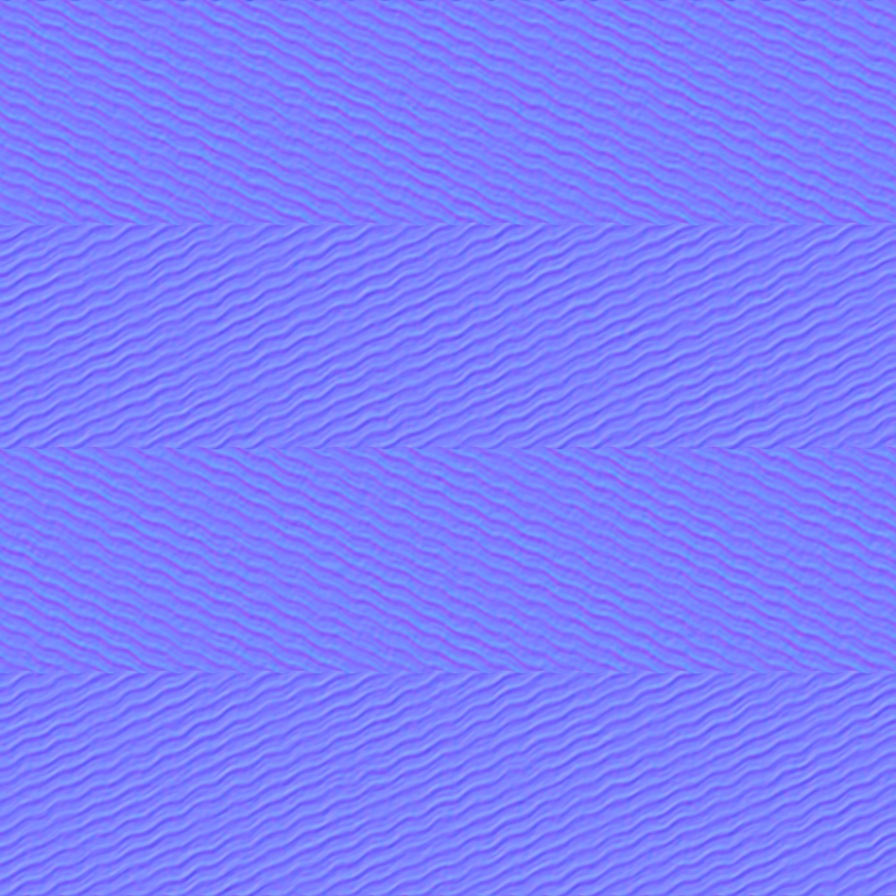
A WebGL 2 fragment shader for this texture map:

```glsl
#version 300 es
precision highp float;
// Normal map of a herringbone twill: four bands of slanted, slightly fuzzy threads.

#define BANDS 4.0            // bands down the canvas, even so that it tiles
#define THREADS_ACROSS 26.0  // threads crossed along one row
#define THREADS_PER_BAND 14.0
#define RELIEF 0.00047       // overall slope strength
#define WOBBLE 0.06          // waviness, in thread widths
#define FIBRE 0.55           // streaks that follow the threads
#define GRAIN 0.68           // small scattered lumps
#define GRAIN_CELLS 124.0
#define SEAM_JITTER 0.006    // raggedness of the seams, in band heights
#define STEP 0.0009          // sampling distance for slopes
#define FLAT_TINT vec2(0.490, 0.494)

const float TAU = 6.2831853;

uniform vec2 u_resolution;
out vec4 fragColor;

vec3 hash3(vec2 cell, float seed) {
    vec3 q = fract(vec3(cell.xyx + seed * 17.3) * vec3(0.1031, 0.1030, 0.0973));
    q += dot(q, q.yxz + 33.33);
    return fract((q.xxy + q.yzz) * q.zyx);
}

// Repeating cellular noise: a soft lump or dent of random strength per cell.
float lumps(vec2 p, vec2 period, float seed) {
    vec2 home = floor(p);
    float sum = 0.0;
    for (int j = -1; j <= 1; j++) {
        for (int i = -1; i <= 1; i++) {
            vec2 cell = home + vec2(i, j);
            vec3 rnd = hash3(mod(cell, period), seed);
            vec2 d = p - cell - 0.2 - 0.6 * rnd.xy;
            float falloff = max(0.0, 1.0 - dot(d, d) * 1.6);
            sum += (2.0 * rnd.z - 1.0) * falloff * falloff * falloff;
        }
    }
    return sum;
}

// Layered sines bend the threads without breaking the tiling.
float wobble(vec2 p) {
    return sin(TAU * (3.0 * p.x + 2.0 * p.y))
         + 0.6 * sin(TAU * (7.0 * p.x - 5.0 * p.y) + 1.7)
         + 0.5 * sin(TAU * (19.0 * p.x + 13.0 * p.y) + 4.1);
}

float clothHeight(vec2 p) {
    // Zigzag phase: threads rise in even bands and fall in odd ones.
    float row = p.y * BANDS + SEAM_JITTER * sin(TAU * THREADS_ACROSS * p.x);
    float band = mod(floor(row), BANDS);
    float direction = 1.0 - 2.0 * mod(band, 2.0);
    float zigzag = 1.0 - abs(mod(row, 2.0) - 1.0);
    float phase = THREADS_ACROSS * p.x - THREADS_PER_BAND * zigzag;
    phase += WOBBLE * wobble(p);

    // Flat-topped threads parted by narrow grooves, steeper on one flank.
    float angle = TAU * phase;
    float depth = 1.0 + 0.18 * sin(TAU * (5.0 * p.x + 6.0 * p.y))
                + 0.14 * sin(TAU * (11.0 * p.x - 14.0 * p.y) + 2.0);
    float groove = cos(angle) + 0.25 * cos(2.0 * angle);
    float lean = 0.08 * direction * sin(2.0 * angle);
    float thread = -depth * (groove + lean);

    // Fibres fade out at the seams, where the threads change direction.
    float seamDistance = 0.5 - abs(fract(row) - 0.5);
    float fade = smoothstep(0.0, 0.03, seamDistance);
    vec2 fibreCells = vec2(3.0 * THREADS_ACROSS, 60.0);
    float fibre = lumps(vec2(phase * 3.0, p.x * 60.0), fibreCells, band + 1.0);

    float grain = lumps(p * GRAIN_CELLS, vec2(GRAIN_CELLS), 9.0);
    return thread + FIBRE * fade * fibre + GRAIN * grain;
}

void main() {
    vec2 uv = gl_FragCoord.xy / u_resolution;
    vec2 e = vec2(STEP, 0.0);
    vec2 slope = vec2(clothHeight(uv + e.xy) - clothHeight(uv - e.xy),
                      clothHeight(uv + e.yx) - clothHeight(uv - e.yx)) / (2.0 * STEP);

    // Green points down the canvas, red to the right.
    vec3 normal = normalize(vec3(vec2(-slope.x, slope.y) * RELIEF, 1.0));
    fragColor = vec4(FLAT_TINT + 0.5 * normal.xy, 0.5 + 0.5 * normal.z, 1.0);
}
```
